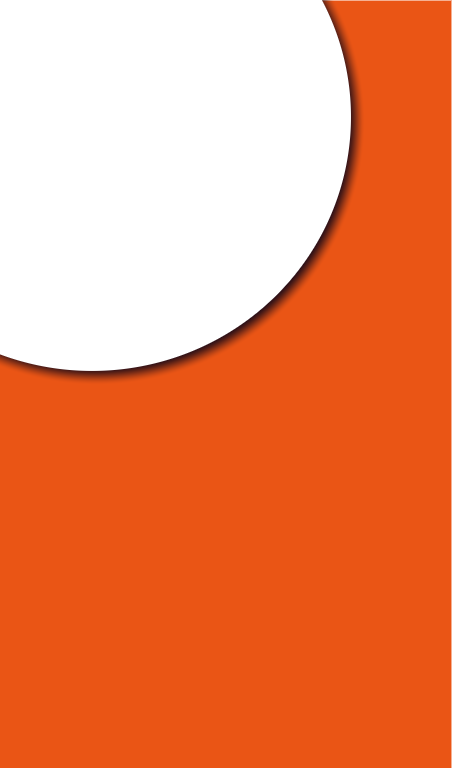
This background is drawn by a WebGL 1 fragment shader. Its source:

```glsl
precision highp float;
// Large white disc in the upper left over flat orange, with a soft drop shadow.
uniform vec2 u_resolution;

// Approximate signed distance to an axis-aligned ellipse.
float ellipseDistance(vec2 p, vec2 radii) {
  float k = length(p / radii);
  return k * (k - 1.0) / max(length(p / (radii * radii)), 1e-4);
}

void main() {
  float pixel = 1.0 / u_resolution.y;
  vec2 p = gl_FragCoord.xy * pixel;
  vec2 size = u_resolution * pixel;

  vec2 fromCenter = p - vec2(0.1198, 0.8477);
  vec2 radii = vec2(0.3372, 0.3307);
  vec3 color = vec3(0.918, 0.333, 0.082);

  // Thin pale rim on the top and right sides
  vec2 toRim = size - p;
  float rim = clamp((0.0007 - min(toRim.x, toRim.y)) / pixel + 0.5, 0.0, 1.0);
  color = mix(color, vec3(1.0), rim);

  // Shadow cast down and to the right
  float shadowDistance = ellipseDistance(fromCenter - vec2(0.0065, -0.0065), radii);
  float shadow = 1.0 - smoothstep(-0.012, 0.012, shadowDistance);
  color = mix(color, vec3(0.14, 0.05, 0.09), shadow);

  // White disc with a smoothed edge
  float disc = clamp(0.5 - ellipseDistance(fromCenter, radii) / pixel, 0.0, 1.0);
  color = mix(color, vec3(1.0), disc);

  gl_FragColor = vec4(color, 1.0);
}
```
